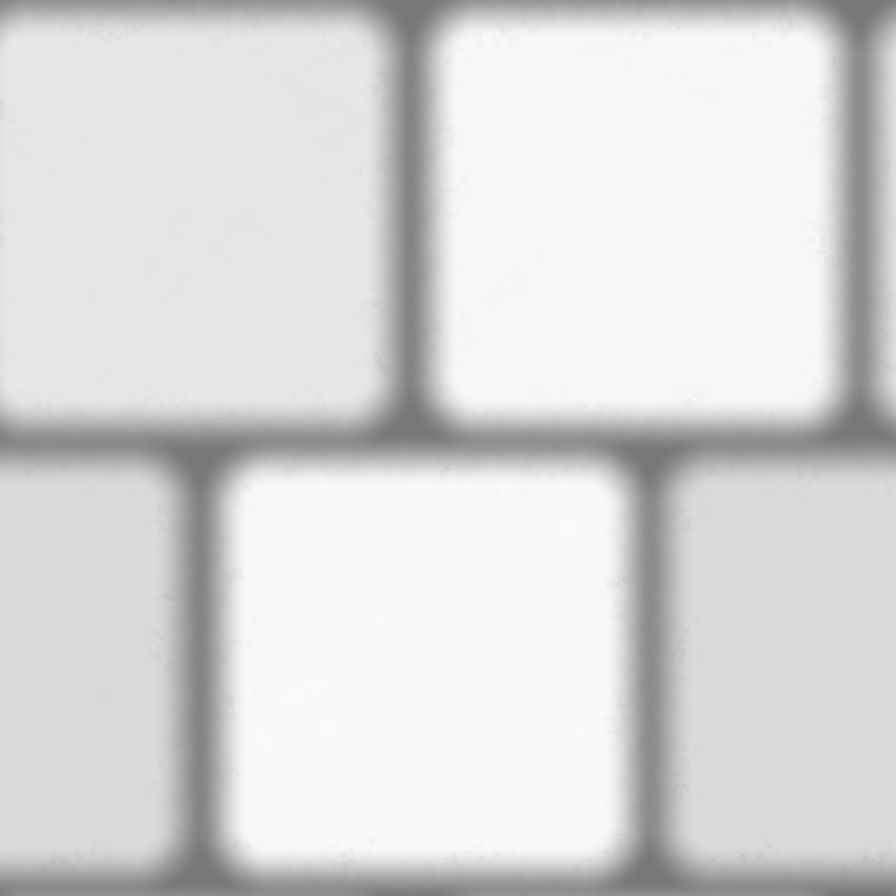
Give the GLSL for this pattern, as a Shadertoy shader.

```glsl
// Soft grey and white rounded tiles in two offset rows, with blurred grout and worn rims.

const float PITCH = 0.5;                       // tile spacing, both ways
const float ROW_START = 0.0065;                // height of the lowest grout line
const vec2  ROW_SHIFT = vec2(0.2246, 0.459);   // left edge of the white tile: even, odd row
const vec2  HALF_SIZE = vec2(0.229, 0.2305);
const float CORNER = 0.054;
const float BLUR = 0.031;                      // half width of the soft tile edge
const float COLUMN_NUDGE = 0.0013;             // makes alternate joints wider
const float GROUT = 0.47;
const vec2  WHITE_TONE = vec2(0.975, 0.970);   // even, odd row
const vec2  GREY_TONE = vec2(0.853, 0.902);
const float WOBBLE = 0.0011;
const float FLECK_SCALE = 75.0;
const float FLECK_DEPTH = 0.028;
const float MOTTLE_DEPTH = 0.004;

vec2 hash2(vec2 p) {
    vec3 q = fract(p.xyx * vec3(0.1031, 0.1030, 0.0973));
    q += dot(q, q.yzx + 33.33);
    return fract((q.xx + q.yz) * q.zy);
}

// Layered sines, each octave turned and bent by the last; about -1 to 1
float waves(vec2 p) {
    float sum = 0.0, amp = 0.5;
    for (int i = 0; i < 4; i++) {
        sum += amp * sin(p.x + 1.7 * sin(p.y + float(i))) * cos(p.y + 1.3 * sum);
        p = mat2(1.5, 1.1, -1.1, 1.5) * p + 2.3;
        amp *= 0.6;
    }
    return sum;
}

// Distance to the nearest scattered point
float cellular(vec2 p) {
    vec2 cell = floor(p);
    float nearest = 2.0;
    for (int y = -1; y <= 1; y++)
        for (int x = -1; x <= 1; x++) {
            vec2 c = cell + vec2(x, y);
            nearest = min(nearest, length(c + hash2(c) - p));
        }
    return nearest;
}

float roundedBox(vec2 p, vec2 halfSize, float radius) {
    vec2 q = abs(p) - halfSize + radius;
    return length(max(q, 0.0)) + min(max(q.x, q.y), 0.0) - radius;
}

void mainImage(out vec4 fragColor, in vec2 fragCoord) {
    vec2 uv = fragCoord / iResolution.xy;
    vec2 p = uv + WOBBLE * vec2(waves(uv * 95.0), waves(uv.yx * 95.0 + 4.0));

    // Add up the soft coverage of nearby tiles, so joints darken where fewer meet
    float shade = GROUT;
    float nearest = 1.0;
    float baseRow = floor((p.y - ROW_START) / PITCH);
    for (int j = -1; j <= 1; j++) {
        float row = baseRow + float(j);
        float odd = mod(row, 2.0);
        float shift = mix(ROW_SHIFT.x, ROW_SHIFT.y, odd);
        float baseCol = floor((p.x - shift) / PITCH);
        for (int i = -1; i <= 1; i++) {
            float col = baseCol + float(i);
            float grey = mod(col, 2.0);
            vec2 center = vec2(shift, ROW_START) + PITCH * (vec2(col, row) + 0.5);
            center.x += COLUMN_NUDGE * (1.0 - 2.0 * grey);
            float d = roundedBox(p - center, HALF_SIZE, CORNER);
            vec2 tones = mix(WHITE_TONE, GREY_TONE, grey);
            float tone = mix(tones.x, tones.y, odd);
            shade += (tone - GROUT) * smoothstep(BLUR, -BLUR, d);
            nearest = min(nearest, d);
        }
    }

    // Faint flecks in a patchy band along the rim
    float rim = smoothstep(0.004, -0.014, nearest) * smoothstep(-0.055, -0.018, nearest);
    vec2 warp = 0.45 * vec2(waves(uv * 240.0), waves(uv.yx * 240.0 + 7.0));
    float fleck = smoothstep(0.5, 0.15, cellular(uv * FLECK_SCALE + warp));
    float patchy = smoothstep(-0.1, 0.5, waves(uv * 42.0 + 1.0));
    shade -= FLECK_DEPTH * rim * fleck * patchy;

    // Cloudy mottling on the tile faces
    float face = smoothstep(0.0, -BLUR, nearest);
    shade += MOTTLE_DEPTH * face * (waves(uv * 14.0) + 0.6 * waves(uv * 70.0));

    fragColor = vec4(vec3(clamp(shade, 0.0, 1.0)), 1.0);
}
```
